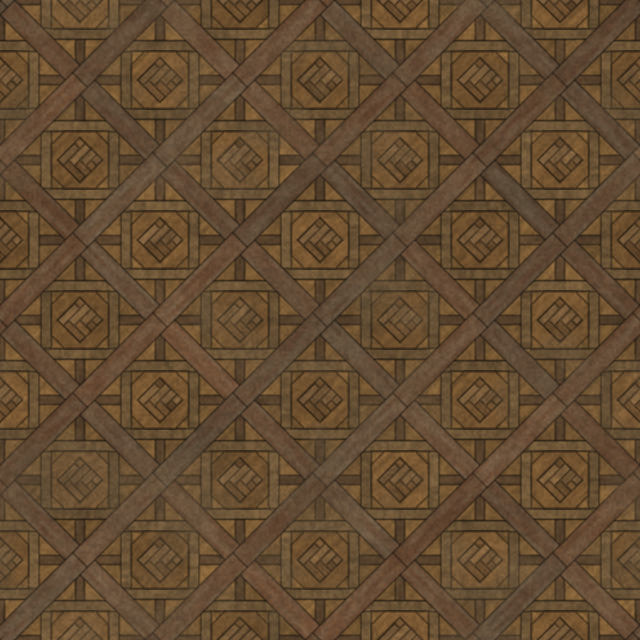
A three.js fragment shader for this pattern:

```glsl
varying vec2 vUv;

const float REPEATS = 4.0;         // lattice periods across and up
const float BAND_HALF = 0.092;     // half width of the diagonal bands
const float FRAME_OUT = 0.245;     // half size of the square frame
const float FRAME_IN = 0.178;
const float OCTAGON = 0.275;       // diagonal reach of the octagon
const float STICK_HALF = 0.029;
const float SLAT = 0.050;          // width of one herringbone slat
const float SLAT_LENGTH = 3.0;
const float SOFT = 0.004;
const float SEAM = 0.003;
const float SEAM_DARK = 0.30;
const float BOARD_VARIATION = 0.14;
const float GRAIN = 0.20;
const float SPECKLE = 0.26;
const float STAIN = 0.38;

const vec3 GROUND = vec3(0.465, 0.345, 0.200);
const vec3 CORNER = vec3(0.475, 0.350, 0.200);
const vec3 CORE = vec3(0.445, 0.322, 0.185);
const vec3 SLAT_LIGHT = vec3(0.455, 0.345, 0.220);
const vec3 SLAT_DARK = vec3(0.410, 0.298, 0.178);
const vec3 FRAME = vec3(0.412, 0.322, 0.208);
const vec3 STICK = vec3(0.340, 0.255, 0.170);
const vec3 BAND_RED = vec3(0.415, 0.290, 0.198);
const vec3 BAND_GREY = vec3(0.375, 0.308, 0.235);
const vec3 STAIN_GREY = vec3(0.390, 0.325, 0.240);

float hash(vec2 p) {
  vec3 h = fract(vec3(p.xyx) * 0.1031);
  h += dot(h, h.yzx + 33.33);
  return fract((h.x + h.y) * h.z);
}

// Value noise that wraps after a whole period
float noise(vec2 p, vec2 period) {
  vec2 i = floor(p);
  vec2 f = fract(p);
  f = f * f * (3.0 - 2.0 * f);
  vec2 a = mod(i, period);
  vec2 b = mod(i + 1.0, period);
  return mix(mix(hash(a), hash(vec2(b.x, a.y)), f.x),
             mix(hash(vec2(a.x, b.y)), hash(b), f.x), f.y);
}

float grain(vec2 p, vec2 density) {
  return noise(p * density, REPEATS * density);
}

// Lattice position to a wrapped board identity
vec2 boardId(vec2 d) {
  return mod(vec2(d.x + d.y, d.x - d.y) * 0.5, REPEATS);
}

vec3 board(vec3 colour, vec2 id, float g) {
  float tone = 1.0 + BOARD_VARIATION * (hash(id * 7.0 + 3.0) - 0.5);
  return colour * tone * (1.0 + GRAIN * (g - 0.5));
}

void seam(inout vec3 col, float d) {
  col *= 1.0 - SEAM_DARK * (1.0 - smoothstep(SEAM, SEAM + 2.0 * SOFT, abs(d)));
}

void lay(inout vec3 col, float d, vec3 colour) {
  col = mix(col, colour, 1.0 - smoothstep(-SOFT, SOFT, d));
  seam(col, d);
}

vec3 bandWood(vec2 id, float streak) {
  float grey = clamp(0.6 * hash(id * 5.0 + 11.0) + 0.8 * streak - 0.2, 0.0, 1.0);
  return board(mix(BAND_RED, BAND_GREY, grey), id, streak);
}

// Herringbone slats in the medallion's heart
vec3 slats(vec2 r, vec2 id, float along, float across) {
  vec2 i = floor(r);
  float k = mod(i.x - i.y, 2.0 * SLAT_LENGTH);
  bool rising = k < SLAT_LENGTH;
  vec2 start = rising ? vec2(i.x - k, i.y)
                      : vec2(i.x, i.y - (2.0 * SLAT_LENGTH - 1.0 - k));
  vec2 size = rising ? vec2(SLAT_LENGTH, 1.0) : vec2(1.0, SLAT_LENGTH);
  vec2 e = min(r - start, size - r + start);
  vec3 col = board(rising ? SLAT_LIGHT : SLAT_DARK, id + start + 20.0, rising ? along : across);
  seam(col, min(e.x, e.y) * SLAT);
  return col;
}

void main() {
  vec2 p = vUv * REPEATS;
  vec2 d = vec2(p.x + p.y, p.x - p.y);
  vec2 c = fract(d) - 0.5;
  vec2 q = vec2(c.x + c.y, c.x - c.y) * 0.5;
  vec2 m = abs(q);
  vec2 id = boardId(floor(d) + 0.5);
  float upright = grain(p, vec2(40.0, 8.0));
  float level = grain(p, vec2(8.0, 40.0));
  float rising = grain(d, vec2(5.0, 28.0));
  float falling = grain(d, vec2(28.0, 5.0));

  // Ground triangles and sticks
  vec3 col = board(GROUND, id + 9.0 * step(0.0, q) + 4.0, rising);
  bool tall = m.y > m.x;
  vec2 side = sign(tall ? vec2(0.0, q.y) : vec2(q.x, 0.0));
  lay(col, min(m.x, m.y) - STICK_HALF, board(STICK, id + side + 30.0, tall ? upright : level));

  // Square frame with cross-grained rails
  float inner = max(m.x, m.y) - FRAME_IN;
  lay(col, max(m.x, m.y) - FRAME_OUT, board(FRAME, id + side + 40.0, level));
  float rail = max(m.x - FRAME_OUT, max(m.y - FRAME_OUT, FRAME_IN - m.y));
  lay(col, rail, board(FRAME, id + side + 50.0, upright));

  // Corner triangles, octagon and heart
  lay(col, inner, board(CORNER, id + 5.0 * step(0.0, q) + 60.0, falling));
  lay(col, max(inner, (m.x + m.y - OCTAGON) * 0.7071), board(CORE, id + 70.0, rising));
  vec2 r = c * 0.7071 / SLAT;
  float heart = (max(abs(r.x), abs(r.y)) - 2.0) * SLAT;
  lay(col, heart, slats(r + 2.0, id, rising, falling));

  // Diagonal bands, the rising ones on top
  vec2 nearest = floor(d + 0.5);
  vec2 off = abs(d - nearest);
  vec2 edge = (off - BAND_HALF) * 0.7071;
  lay(col, edge.x, bandWood(boardId(vec2(nearest.x, floor(d.y) + 0.5)), falling));
  vec3 top = bandWood(boardId(vec2(floor(d.x) + 0.5, nearest.y)), rising);
  seam(top, off.x * 0.7071);
  lay(col, edge.y, top);

  // Grey stains, broad wear and fine speckle
  float cloud = 0.6 * grain(p, vec2(2.0)) + 0.4 * grain(p, vec2(7.0));
  col = mix(col, STAIN_GREY, STAIN * smoothstep(0.50, 0.85, cloud));
  col *= 0.95 + 0.10 * grain(p, vec2(3.0, 4.0));
  float fine = 0.6 * grain(p, vec2(64.0)) + 0.4 * grain(p, vec2(29.0));
  col *= 1.0 + SPECKLE * (fine - 0.5);

  gl_FragColor = vec4(col, 1.0);
}
```
